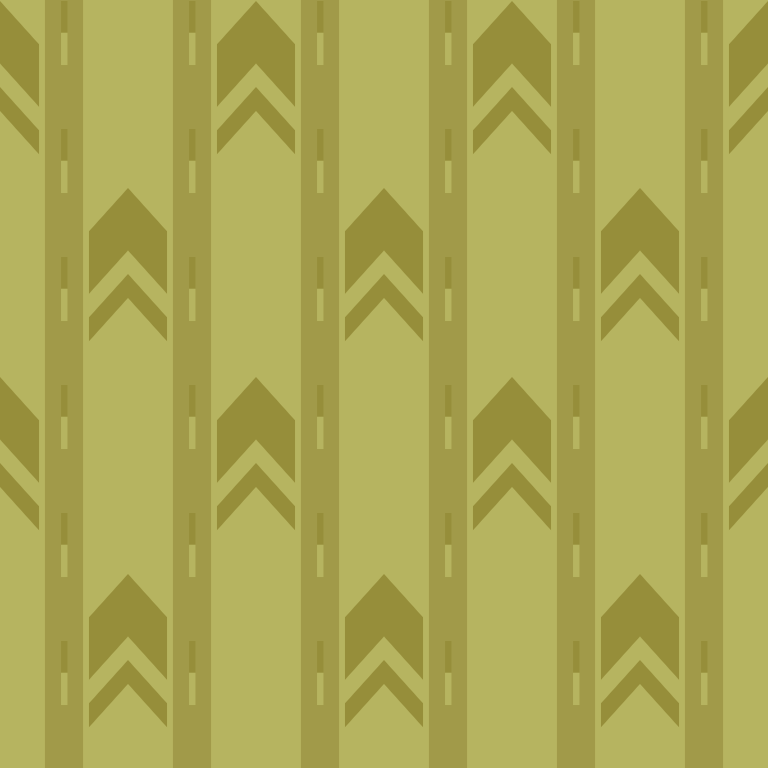
A Shadertoy shader for this pattern:

```glsl
// Olive road stripes with dashed centre lines and staggered double chevrons.

const vec3 GROUND = vec3(0.714, 0.706, 0.376);
const vec3 ROAD   = vec3(0.631, 0.604, 0.286);
const vec3 MARK   = vec3(0.588, 0.557, 0.227);

const float COLUMNS = 6.0;      // lanes across the canvas; one lane is one unit
const float ROW_PITCH = 1.5;    // vertical step between staggered chevron rows
const float QUARTER_TURN = 1.5707963;

// Smooth coverage of the interval from lo to hi.
float band(float x, float lo, float hi, float blur) {
    return clamp((x - lo) / blur + 0.5, 0.0, 1.0)
         * clamp((hi - x) / blur + 0.5, 0.0, 1.0);
}

// Thick arrowhead with a thinner one below; apex at the origin, y downwards.
float doubleChevron(vec2 p, float blur) {
    const float slope = 1.11;
    float v = p.y - slope * abs(p.x);
    float slantBlur = blur * sqrt(1.0 + slope * slope);
    float arms = max(band(v, 0.0, 0.488, slantBlur),
                     band(v, 0.672, 0.859, slantBlur));
    return arms * band(p.x, -0.305, 0.305, blur);
}

// Slight uneven spacing of the rows, repeating every four.
float rowShift(float row) {
    float angle = row * QUARTER_TURN;
    return -0.0234 + 0.0313 * cos(angle) - 0.0078 * sin(angle);
}

// Chevrons on alternate rows of neighbouring lanes.
float chevronField(vec2 p, float blur) {
    float column = floor(p.x + 0.5);
    float row = floor((p.y + 0.2) / ROW_PITCH);
    float shown = 1.0 - mod(row + column, 2.0);
    vec2 local = p - vec2(column, row * ROW_PITCH + rowShift(row));
    return shown * doubleChevron(local, blur);
}

void mainImage(out vec4 fragColor, in vec2 fragCoord) {
    // Lane units, measured downwards from the top edge
    float blur = COLUMNS / iResolution.y;
    vec2 p = vec2(fragCoord.x, iResolution.y - fragCoord.y) * blur;

    // Roads between the lanes
    float across = fract(p.x) - 0.5;
    vec3 color = mix(GROUND, ROAD, band(across, -0.149, 0.149, blur));

    // Dark dash followed by a light dash
    float along = fract(p.y);
    float dashLine = band(across, -0.023, 0.027, blur);
    color = mix(color, MARK, dashLine * band(along, 0.008, 0.256, blur));
    color = mix(color, GROUND, dashLine * band(along, 0.256, 0.508, blur));

    // Chevrons
    color = mix(color, MARK, chevronField(p, blur));

    fragColor = vec4(color, 1.0);
}
```
